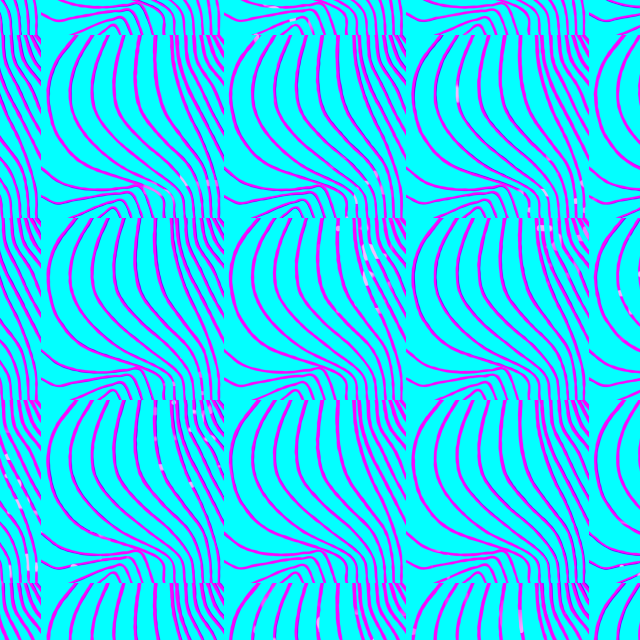
A WebGL 1 fragment shader for this pattern:

```glsl
precision highp float;
// Square tiles of flowing magenta strands on cyan, about 3.5 across and down.
// Each family of strands blends between two spline curves, with a bow between
// them; value noise adds rough edges, violet rims and pale worn flecks.

uniform vec2 u_resolution;

const float TILE_SIZE = 0.2852;
const vec2 TILE_ORIGIN = vec2(0.0645, 0.0892);
const float LAST_KNOT = 7.0;

const vec3 CYAN = vec3(0.01, 1.0, 1.0);
const vec3 MAGENTA = vec3(0.98, 0.02, 1.0);
const vec3 VIOLET = vec3(0.27, 0.0, 0.95);
const vec3 PALE = vec3(0.95, 0.9, 1.0);

// Eight spline knots for the first strand, the last strand and the bow.
struct Family {
  vec4 firstA, firstB, lastA, lastB, bowA, bowB;
};

float hash(vec2 p) {
  vec3 q = fract(p.xyx * 0.1031);
  q += dot(q, q.yzx + 33.33);
  return fract((q.x + q.y) * q.z);
}

float noise(vec2 p) {
  vec2 i = floor(p), f = fract(p);
  f = f * f * (3.0 - 2.0 * f);
  return mix(mix(hash(i), hash(i + vec2(1.0, 0.0)), f.x),
             mix(hash(i + vec2(0.0, 1.0)), hash(i + 1.0), f.x), f.y);
}

// Catmull-Rom weights for knots at the given offsets.
vec4 knotWeights(vec4 offset) {
  vec4 a = abs(offset);
  vec4 inner = 1.0 + a * a * (1.5 * a - 2.5);
  vec4 outer = 2.0 + a * (a * (2.5 - 0.5 * a) - 4.0);
  return mix(inner, outer, step(1.0, a)) * step(a, vec4(2.0));
}

// Spline through eight evenly spaced knots, extended linearly at both ends.
float spline(vec4 a, vec4 b, float s) {
  vec4 steps = vec4(0.0, 1.0, 2.0, 3.0);
  vec4 ends = knotWeights(vec4(s + 1.0, s - 8.0, 9.0, 9.0));
  return dot(a, knotWeights(s - steps)) + dot(b, knotWeights(s - 4.0 - steps))
       + ends.x * (2.0 * a.x - a.y) + ends.y * (2.0 * b.w - b.z);
}

// Signed distance to strand t (0 to 1) of a family: along runs over the
// length of the strand, across is compared with the spline.
float strandDistance(Family f, float t, float along, float across, float span) {
  float bow = 4.0 * t * (1.0 - t);
  vec4 a = mix(f.firstA, f.lastA, t) + bow * f.bowA;
  vec4 b = mix(f.firstB, f.lastB, t) + bow * f.bowB;
  float s = clamp(along / span, 0.0, 1.0) * LAST_KNOT;
  float centre = spline(a, b, s);
  float slope = (spline(a, b, s + 0.05) - centre) / 0.05 * LAST_KNOT / span;
  return (across - centre) / sqrt(1.0 + slope * slope);
}

// Keeps the nearest strand as (distance to its edge, position over its width).
vec2 nearest(vec2 best, float dist, float halfWidth) {
  float edge = abs(dist) - halfWidth;
  return edge < best.x ? vec2(edge, dist / halfWidth) : best;
}

vec2 strands(vec2 cell, float rough) {
  Family body = Family(
    vec4(0.192, 0.085, 0.040, 0.049), vec4(0.104, 0.253, 0.631, 0.674),
    vec4(0.713, 0.723, 0.756, 0.808), vec4(0.878, 0.933, 0.970, 0.973),
    vec4(0.0, 0.01, 0.0, 0.0), vec4(0.055, 0.115, 0.015, 0.015));
  Family corner = Family(
    vec4(0.741, 0.756, 0.802, 0.875), vec4(0.948, 1.021, 1.10, 1.16),
    vec4(0.970, 1.085, 1.223, 1.26), vec4(1.37, 1.442, 1.53, 1.59),
    vec4(0.02, -0.012, 0.0, 0.0), vec4(0.0));
  Family foot = Family(
    vec4(0.726, 0.799, 0.832, 0.845), vec4(0.845, 0.835, 0.848, 1.116),
    vec4(1.192, 1.162, 1.131, 1.095), vec4(1.040, 0.979, 0.951, 1.116),
    vec4(0.0, 0.0, -0.03, -0.043), vec4(-0.04, -0.018, 0.0, 0.0));
  float depth = 1.0 - cell.y;
  float halfWidth = mix(0.0098, 0.0066, depth) + rough;
  vec2 best = vec2(1.0, 0.0);
  for (int i = 0; i < 7; i++) {
    float k = float(i), t = k / 6.0;
    float w = halfWidth * (0.9 + 0.2 * hash(vec2(k, 3.0)));
    best = nearest(best, strandDistance(body, t, depth, cell.x, 1.0), w);
    best = nearest(best, strandDistance(corner, t, depth, cell.x, 1.0), w);
  }
  for (int i = 0; i < 4; i++) {
    float t = float(i) / 3.0;
    float span = mix(0.649, 0.476, t);
    best = nearest(best, strandDistance(foot, t, cell.x, depth, span), halfWidth);
  }
  return best;
}

void main() {
  vec2 canvas = gl_FragCoord.xy / u_resolution.y;
  vec2 grid = (canvas - TILE_ORIGIN) / TILE_SIZE;
  float pixel = 1.0 / (u_resolution.y * TILE_SIZE);

  float rough = (noise(canvas * 150.0) - 0.5) * 0.003;
  vec2 strand = strands(fract(grid), rough);
  float ink = 1.0 - smoothstep(-0.75 * pixel, 0.75 * pixel, strand.x);

  // Rims and flecks come and go in patches that differ from tile to tile.
  float patches = noise(canvas * 9.0 + 17.0) + 0.4 * hash(floor(grid) + 5.0);
  float rim = smoothstep(0.1, 0.9, strand.y) * smoothstep(0.55, 1.1, patches);
  float fleck = smoothstep(0.72, 0.85, noise(canvas * 70.0))
              * smoothstep(0.68, 0.85, noise(canvas * 7.0 + 41.0));
  vec3 inkColor = mix(mix(MAGENTA, VIOLET, 0.75 * rim), PALE, 0.8 * fleck);
  gl_FragColor = vec4(mix(CYAN, inkColor, ink), 1.0);
}
```
